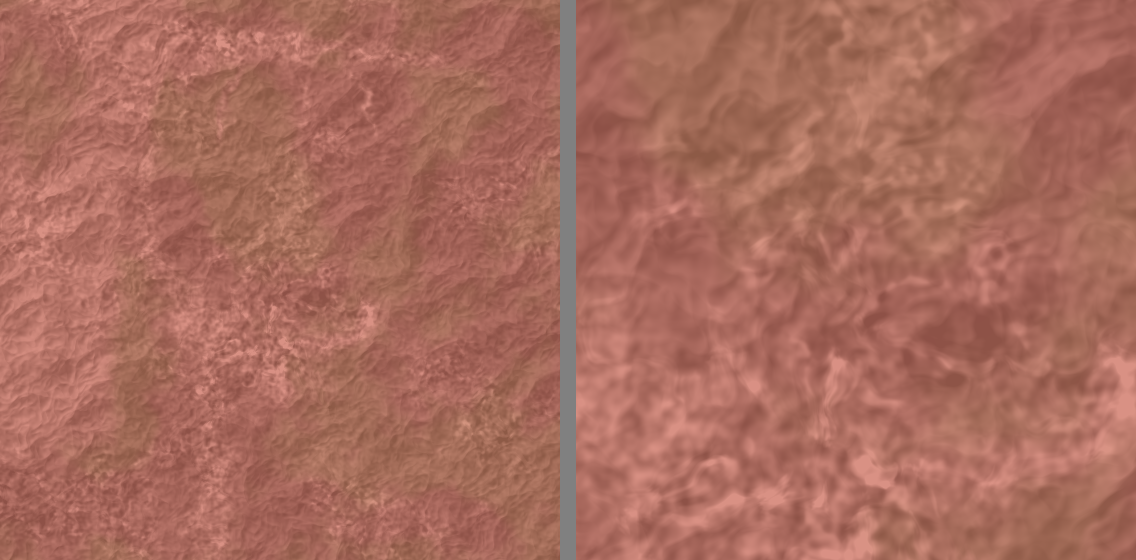
Left: the whole. Right: its middle third, enlarged.
A WebGL 1 fragment shader for this texture:

```glsl
precision highp float;
// Aerial view of eroded rose-brown terrain with a pale highland and branching dry valleys.
uniform vec2 u_resolution;

const vec3 SOIL_DARK = vec3(0.602, 0.360, 0.315);
const vec3 SAND_PALE = vec3(0.832, 0.552, 0.502);
const vec3 OLIVE_TINT = vec3(-0.002, 0.034, -0.002);
const vec2 LIGHT_DIR = vec2(-0.6, 0.8);
const vec2 RIDGE_DIR = vec2(0.77, 0.64);
const float RIDGE_FREQ = 8.0;
const float RIDGE_STRETCH = 0.8;
const float RELIEF = 0.017;
const float CREASE_SHADE = 0.16;
const float SLOPE_STEP = 0.002;
const float WARP = 0.075;
const float GRAIN_FREQ = 72.0;
const float GRAIN = 0.42;
const float LOWLAND_TONE = 0.13;
const float REGIONAL_TONE = 0.24;
const float HIGHLAND_TONE = 0.36;
const float VALLEY_TONE = 0.66;
const float CLUMP_TONE = 0.28;
const float VEIN_TONE = 0.36;

vec2 hashGradient(vec2 cell) {
  vec3 h = fract(vec3(cell.xyx) * vec3(0.1031, 0.1030, 0.0973));
  h += dot(h, h.yzx + 33.33);
  float angle = 6.2832 * fract((h.x + h.y) * h.z);
  return vec2(cos(angle), sin(angle));
}

float gradientNoise(vec2 p) {
  vec2 i = floor(p), f = fract(p);
  vec2 u = f * f * f * (f * (f * 6.0 - 15.0) + 10.0);
  vec2 e = vec2(1.0, 0.0);
  float a = dot(hashGradient(i), f);
  float b = dot(hashGradient(i + e.xy), f - e.xy);
  float c = dot(hashGradient(i + e.yx), f - e.yx);
  float d = dot(hashGradient(i + e.xx), f - e.xx);
  return mix(mix(a, b, u.x), mix(c, d, u.x), u.y);
}

float fbm(vec2 p) {
  float sum = 0.0, amp = 0.6;
  for (int i = 0; i < 4; i++) {
    sum += amp * gradientNoise(p);
    p = mat2(1.6, 1.2, -1.2, 1.6) * p + 7.3;
    amp *= 0.55;
  }
  return sum;
}

// Creased ridges, drawn out along RIDGE_DIR.
float terrainHeight(vec2 p) {
  vec2 across = vec2(-RIDGE_DIR.y, RIDGE_DIR.x);
  vec2 q = RIDGE_FREQ * vec2(dot(p, RIDGE_DIR) * RIDGE_STRETCH, dot(p, across));
  float sum = 0.0, amp = 1.0;
  for (int i = 0; i < 4; i++) {
    sum -= amp * abs(gradientNoise(q));
    q = mat2(1.2, 1.6, -1.6, 1.2) * q + 3.7;
    amp *= 0.52;
  }
  return sum;
}

float band(float dist, float width) {
  return exp(-dist * dist / (width * width));
}

float span(float lo, float hi, float soft, float x) {
  return smoothstep(lo - soft, lo + soft, x) * (1.0 - smoothstep(hi - soft, hi + soft, x));
}

float highlandMask(vec2 p) {
  float edge = 0.21 + 0.11 * smoothstep(0.6, 0.95, p.y);
  float west = 1.0 - smoothstep(-0.02, 0.02, p.x - edge);
  float corner = smoothstep(0.13, 0.18, length(p - vec2(0.0, 0.86)));
  return west * corner * smoothstep(0.16, 0.23, p.y);
}

// Main river, northern valley with its side gullies, and the southern basin.
float valleyMask(vec2 p) {
  float riverX = 0.265 + 0.11 * (1.0 - smoothstep(0.33, 0.58, p.y));
  float river = 0.8 * band(p.x - riverX, 0.025) * (1.0 - smoothstep(0.70, 0.82, p.y));
  float north = band(p.y - 0.93 + 0.07 * (p.x - 0.3), 0.021) * span(0.32, 0.78, 0.05, p.x);
  float gullies = 0.0;
  for (int i = 0; i < 3; i++) {
    float k = float(i);
    float x = 0.44 + 0.08 * k + (0.9 - p.y) * (k - 0.8) * 0.45;
    gullies = max(gullies, band(p.x - x, 0.009) * span(0.77, 0.90, 0.03, p.y));
  }
  float arc = band(length(p - vec2(0.50, 0.52)) - 0.16, 0.028);
  arc *= 1.0 - smoothstep(0.44, 0.53, p.y);
  float clumps = smoothstep(0.0, 0.25, fbm(p * 17.0 + 4.0));
  float basin = clumps * band(length((p - vec2(0.48, 0.40)) * vec2(0.8, 1.0)), 0.13);
  return max(max(max(river, north), 0.7 * gullies), max(arc, 0.8 * basin));
}

void main() {
  vec2 p = gl_FragCoord.xy / u_resolution.y;
  vec2 warped = p + WARP * vec2(fbm(p * 9.0), fbm(p * 9.0 + 17.0));
  float highland = highlandMask(warped);
  float valley = valleyMask(warped);

  // Hillside shading and fine speckle.
  vec2 stepVec = LIGHT_DIR * SLOPE_STEP;
  vec2 ground = p + 0.4 * (warped - p);
  float slope = (terrainHeight(ground - stepVec) - terrainHeight(ground + stepVec)) / (2.0 * SLOPE_STEP);
  float crease = terrainHeight(ground) + 0.45;
  float grain = gradientNoise(p * GRAIN_FREQ) + 0.8 * gradientNoise(p * GRAIN_FREQ * 1.9 + 5.0);

  // Pale clumps and thin veins, gathered in patches.
  float patches = smoothstep(-0.05, 0.25, fbm(p * 5.0 + 31.0));
  float clumps = smoothstep(0.0, 0.3, fbm(warped * 30.0 + 12.0));
  float veins = band(gradientNoise(warped * 15.0 + 9.0), 0.08) * patches;
  veins *= smoothstep(-0.2, 0.4, grain);

  float regional = fbm(p * 6.0 + 50.0);
  float tone = LOWLAND_TONE + REGIONAL_TONE * regional;
  tone += HIGHLAND_TONE * highland * (0.9 + 0.9 * fbm(warped * 11.0 + 60.0));
  tone += VALLEY_TONE * valley * (0.5 + 0.7 * clumps + 0.7 * grain) * (1.0 - 0.4 * highland);
  tone += CLUMP_TONE * clumps * patches * (1.0 - highland) + VEIN_TONE * veins;
  tone += GRAIN * grain * (0.4 + 0.45 * patches) + CREASE_SHADE * crease;
  tone += RELIEF * clamp(slope, -16.0, 16.0) * (0.85 + 0.4 * highland);

  // Lowland soils alternate between olive and red.
  float olive = smoothstep(-0.15, 0.12, fbm(p * 4.0 + 80.0) - 0.3 * regional);
  vec3 color = mix(SOIL_DARK, SAND_PALE, clamp(tone, -0.2, 1.08));
  color += OLIVE_TINT * (olive - 0.1) * (1.0 - clamp(highland + valley, 0.0, 1.0));
  gl_FragColor = vec4(color, 1.0);
}
```
